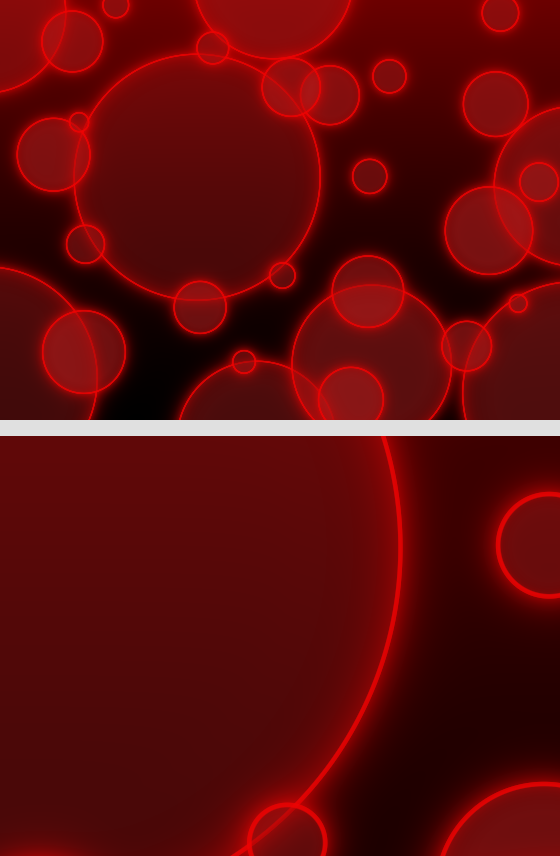
Top: the whole. Bottom: its middle third, enlarged.
Reproduce this background procedurally as a Shadertoy shader.

```glsl
// Translucent red bubbles with glowing rims over a dark red gradient.

float hash(float n) {
    return fract(sin(n * 127.1) * 43758.5453);
}

// Centre (xy) and radius (z) of bubble i: a main one, a ring of large ones, then scattered ones.
vec3 bubble(float i, float aspect) {
    vec2 mainCentre = vec2(0.352 * aspect, 0.578);
    if (i < 0.5) return vec3(mainCentre, 0.293);

    // Large bubbles along the border
    if (i < 7.5) {
        float k = i - 1.0;
        float bend = sin(0.524 * k);
        float angle = 1.6 + 0.794 * k + 0.63 * bend * bend;
        vec2 dir = vec2(cos(angle), sin(angle));
        float reach = min(0.525 * aspect / abs(dir.x), 0.55 / abs(dir.y));
        reach *= 1.0 - 0.33 * step(abs(k - 4.0), 0.5);
        return vec3(vec2(0.5 * aspect, 0.5) + dir * reach,
                    0.215 + 0.05 * cos(2.094 * (k - 2.0)));
    }

    // Medium and small bubbles on a low-discrepancy sequence
    bool medium = i < 18.5;
    float k = medium ? i - 8.0 : i - 18.6;
    vec2 p = fract(vec2(0.1, 0.62) + k * vec2(0.7549, 0.5698));
    p += 0.05 * (vec2(hash(i), hash(i + 40.0)) - 0.5);
    p.x *= aspect;

    // Push them out to the rim of the main bubble
    vec2 away = p - mainCentre;
    p = mainCentre + normalize(away) * max(length(away), 0.31);
    float h = hash(i + 80.0);
    return vec3(p, medium ? mix(0.058, 0.105, h) : mix(0.021, 0.047, h * h));
}

void mainImage(out vec4 fragColor, in vec2 fragCoord) {
    vec2 uv = fragCoord / iResolution.y;
    float aspect = iResolution.x / iResolution.y;
    float px = 1.0 / iResolution.y;

    // Vertical backdrop
    vec3 col = vec3(0.42, 0.0, 0.0) * pow(clamp(uv.y, 0.0, 1.0), 1.4);
    float light = 0.0;

    for (int n = 0; n < 30; n++) {
        float i = float(n);
        vec3 b = bubble(i, aspect);
        float d = length(uv - b.xy) - b.z;
        float inside = 1.0 - smoothstep(-px, px, d);

        // Tinted film, a little thinner near the rim
        float opacity = n == 0 ? 0.25 : n < 8 ? mix(0.3, 0.48, hash(i + 7.0))
                      : n < 19 ? mix(0.4, 0.52, hash(i + 7.0)) : 0.36;
        float film = opacity * mix(0.72, 1.0, smoothstep(0.0, 0.3 * b.z, -d));
        col = mix(col, vec3(0.8, 0.13, 0.13), film * inside);
        light *= 1.0 - 0.3 * inside;

        // Soft halo and crisp rim
        float innerWidth = clamp(0.11 * b.z, 0.004, 0.024);
        float outerWidth = mix(0.01, 0.014, smoothstep(0.02, 0.2, b.z));
        float halo = mix(0.6 * exp(-max(d, 0.0) / outerWidth),
                         0.42 * exp(min(d, 0.0) / innerWidth), inside);
        float rim = 0.9 * (1.0 - smoothstep(0.0012, 0.0026 + px * 0.6, abs(d)));
        light = 1.0 - (1.0 - light) * (1.0 - max(halo, rim));
    }

    col = mix(col, vec3(0.93, 0.01, 0.01), light);
    fragColor = vec4(col, 1.0);
}
```
